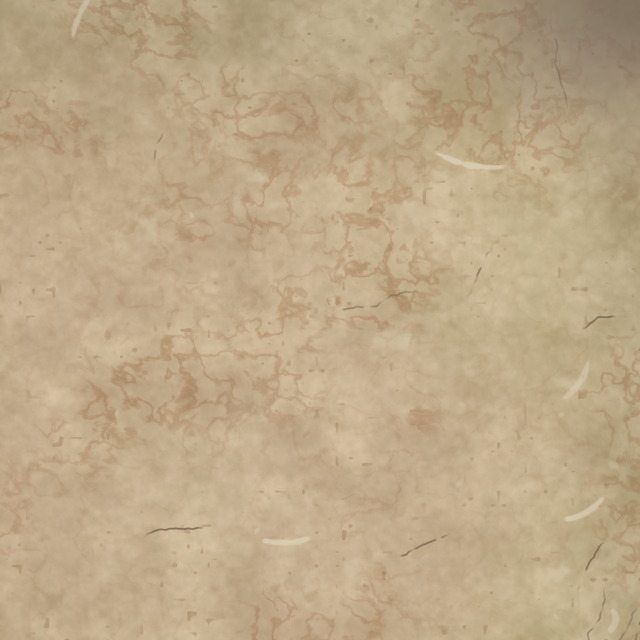
A Shadertoy shader for this texture:

```glsl
// Polished beige limestone with pale fossil shells, rusty mottling and hairline cracks

float hash(vec2 p) {
    return fract(sin(dot(p, vec2(127.1, 311.7))) * 43758.5453);
}

float noise(vec2 p) {
    vec2 cell = floor(p), f = fract(p);
    f = f * f * (3.0 - 2.0 * f);
    return mix(mix(hash(cell), hash(cell + vec2(1, 0)), f.x),
               mix(hash(cell + vec2(0, 1)), hash(cell + vec2(1, 1)), f.x), f.y);
}

float fbm(vec2 p) {
    float sum = 0.0, amp = 0.52;
    for (int i = 0; i < 5; i++) {
        sum += amp * noise(p);
        p = mat2(1.6, 1.2, -1.2, 1.6) * p + 17.3;
        amp *= 0.5;
    }
    return sum;
}

// Position p seen from a random centre, turned by the given angle
vec2 place(vec2 p, float id, float seed, float angle) {
    vec2 q = p - vec2(hash(vec2(id, seed)), hash(vec2(id, seed + 1.0)));
    float c = cos(angle), s = sin(angle);
    return vec2(c * q.x + s * q.y, c * q.y - s * q.x);
}

// Soft irregular pale patches
float patches(vec2 p) {
    float cover = 0.0;
    vec2 warp = vec2(fbm(p * 22.0), fbm(p * 22.0 + 40.0)) - 0.5;
    for (float i = 0.0; i < 30.0; i++) {
        float size = mix(0.007, 0.045, pow(hash(vec2(i, 3.0)), 2.5));
        vec2 q = place(p + warp * size * 2.2, i, 11.0, 6.28 * hash(vec2(i, 5.0)));
        float d = length(q * vec2(1.0, 1.7)) / size;
        cover = max(cover, (1.0 - smoothstep(0.35, 1.15, d)) * mix(0.2, 0.6, hash(vec2(i, 7.0))));
    }
    return cover;
}

// Curved, tapering shell sections
float shells(vec2 p) {
    float cover = 0.0;
    for (float i = 0.0; i < 6.0; i++) {
        float reach = mix(0.02, 0.065, hash(vec2(i, 21.0)));
        float radius = reach * mix(0.75, 3.5, hash(vec2(i, 22.0)));
        vec2 q = place(p, i, 31.0, 6.28 * hash(vec2(i, 23.0)));
        q.x += radius;
        float along = abs(atan(q.y, q.x)) * radius / reach;
        float width = mix(0.003, 0.008, hash(vec2(i, 24.0))) * sqrt(max(0.0, 1.0 - along * along));
        float d = abs(length(q) - radius) + (noise(p * 90.0) - 0.5) * 0.003;
        float line = 1.0 - smoothstep(width * 0.4, width + 0.002, d);
        line *= 1.0 - smoothstep(0.75, 1.0, along);
        cover = max(cover, line * mix(0.35, 0.85, hash(vec2(i, 25.0))));
    }
    return cover;
}

// Thin broken cracks, mostly steep and leaning right
float cracks(vec2 p) {
    float cover = 0.0;
    for (float i = 0.0; i < 11.0; i++) {
        float reach = mix(0.025, 0.085, hash(vec2(i, 41.0)));
        vec2 q = place(p, i, 51.0, mix(0.2, 1.75, hash(vec2(i, 42.0))));
        q.y += (noise(vec2(q.x * 35.0, i)) - 0.5) * 0.014 + (noise(vec2(q.x * 140.0, i)) - 0.5) * 0.003;
        float line = 1.0 - smoothstep(0.0003, 0.0026, abs(q.y));
        line *= 1.0 - smoothstep(0.6, 1.0, abs(q.x) / reach);
        line *= smoothstep(0.1, 0.5, noise(vec2(q.x * 70.0, i + 60.0)));
        cover = max(cover, line * mix(0.3, 0.8, hash(vec2(i, 43.0))));
    }
    return cover;
}

void mainImage(out vec4 fragColor, in vec2 fragCoord) {
    vec2 p = fragCoord / iResolution.xy;
    float cloud = fbm(p * 3.5 + 4.0);
    float mottle = fbm(p * 13.0 + 9.0);
    float grain = fbm(p * 75.0);

    // Pinkish heart fading to olive edges, with creamy clouds
    float warmth = 1.0 - smoothstep(0.15, 0.7, length((p - vec2(0.38, 0.43)) * vec2(1.0, 0.85)) + (cloud - 0.5) * 0.6);
    vec3 stone = mix(vec3(0.725, 0.665, 0.51), vec3(0.765, 0.675, 0.555), warmth);
    stone = mix(stone, vec3(0.81, 0.74, 0.61), 0.65 * smoothstep(0.36, 0.7, mix(cloud, mottle, 0.55)));

    // Rusty stains with fine curling veins
    float stain = smoothstep(0.48, 0.72, fbm(p * 5.0 + 31.0));
    vec2 curl = p * 30.0 + 2.0 * vec2(mottle, cloud);
    float vein = 1.0 - smoothstep(0.0, 0.1, abs(fbm(curl) - 0.5));
    stone = mix(stone, vec3(0.66, 0.51, 0.37), vein * (0.1 + 0.38 * stain) + 0.1 * stain);

    // Grain and sparse brown specks
    stone += (grain - 0.5) * vec3(0.085, 0.09, 0.1) + (mottle - 0.5) * 0.07;
    float speck = smoothstep(0.84, 0.96, noise(p * 95.0 + 5.0)) * smoothstep(0.45, 0.65, mottle);
    stone = mix(stone, vec3(0.57, 0.43, 0.29), speck * 0.35);

    // Fossils and cracks
    stone = mix(stone, vec3(0.83, 0.78, 0.66), patches(p));
    stone = mix(stone, vec3(0.87, 0.82, 0.71), shells(p));
    stone = mix(stone, vec3(0.42, 0.33, 0.25), cracks(p));

    // Mauve shade in the upper right, slight dimming at the top and right
    float corner = 1.0 - smoothstep(0.0, 0.42, length(p - 1.0) + (cloud - 0.5) * 0.3);
    stone = mix(stone, vec3(0.54, 0.475, 0.42), corner * 0.75);
    stone *= 1.0 - 0.07 * smoothstep(0.7, 1.0, p.y) - 0.05 * smoothstep(0.85, 1.0, p.x);

    fragColor = vec4(stone, 1.0);
}
```
